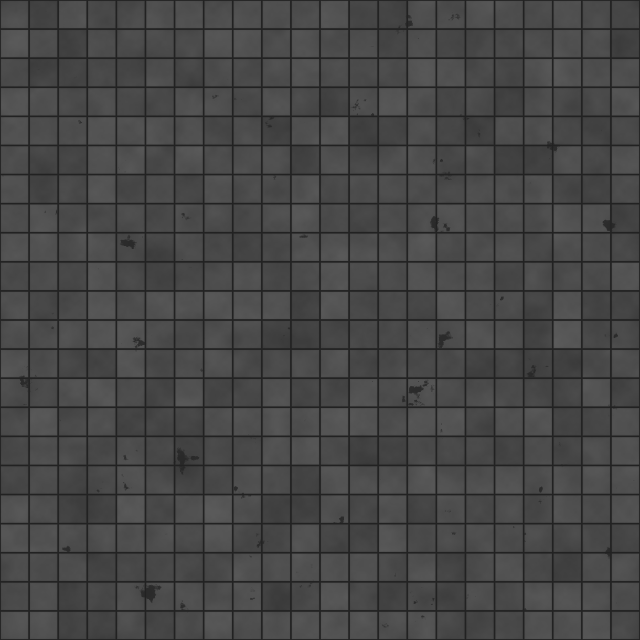
This texture is drawn by a three.js fragment shader. Its source:

```glsl
#define TILES 22.0
#define GROUT_HALF 0.029
#define GROUT_COLOR vec3(0.135)
#define TILE_DARK vec3(0.252)
#define TILE_LIGHT vec3(0.328)
#define STAIN_COLOR vec3(0.15)
#define STAIN_CELLS 11.0
#define STAIN_CHANCE 0.62
#define STAIN_GRAIN 84.0
#define CLOUD_SCALE 30.0
#define CLOUD_DEPTH 0.075

varying vec2 vUv;

float hash(vec2 p) {
  return fract(sin(dot(p, vec2(127.1, 311.7))) * 43758.5453);
}

// Value noise that wraps after n cells
float noise(vec2 uv, float n) {
  vec2 p = uv * n;
  vec2 i = floor(p);
  vec2 f = fract(p);
  f = f * f * (3.0 - 2.0 * f);
  vec2 a = mod(i, n);
  vec2 b = mod(i + 1.0, n);
  return mix(mix(hash(a), hash(vec2(b.x, a.y)), f.x),
             mix(hash(vec2(a.x, b.y)), hash(b), f.x), f.y);
}

float fbm(vec2 uv, float n) {
  float sum = 0.0;
  float amp = 0.5;
  for (int i = 0; i < 4; i++) {
    sum += amp * noise(uv, n);
    n *= 2.0;
    amp *= 0.5;
  }
  return sum / 0.9375;
}

// Soft falloff around randomly scattered stain centres
float stainField(vec2 uv) {
  vec2 p = uv * STAIN_CELLS;
  vec2 base = floor(p);
  float field = 0.0;
  for (int y = -1; y <= 1; y++) {
    for (int x = -1; x <= 1; x++) {
      vec2 cell = base + vec2(float(x), float(y));
      vec2 id = mod(cell, STAIN_CELLS);
      vec2 center = cell + vec2(hash(id + 17.3), hash(id + 41.9));
      float present = step(hash(id + 5.7), STAIN_CHANCE);
      float radius = mix(0.2, 0.55, hash(id + 73.1));
      float strength = mix(0.55, 1.0, hash(id + 29.5));
      float falloff = 1.0 - smoothstep(0.0, radius, length(p - center));
      field = max(field, present * strength * falloff);
    }
  }
  return field;
}

void main() {
  vec2 grid = vUv * TILES;
  vec2 tileId = mod(floor(grid), TILES);

  // Tile shade, skewed towards the lighter tone
  float shade = pow(hash(tileId + 3.1), 0.7);
  vec3 color = mix(TILE_DARK, TILE_LIGHT, shade);

  // Cloudy surface variation
  float cloud = fbm(vUv, CLOUD_SCALE) - 0.5;
  color += CLOUD_DEPTH * cloud;

  // Grout lines with a faint dark rim
  vec2 toLine = 0.5 - abs(fract(grid) - 0.5);
  vec2 aa = fwidth(grid) * 0.6;
  vec2 face = smoothstep(GROUT_HALF - aa, GROUT_HALF + aa, toLine);
  float rim = smoothstep(0.0, 0.1, min(toLine.x, toLine.y));
  color *= mix(0.94, 1.0, rim);
  color = mix(GROUT_COLOR, color, face.x * face.y);

  // Speckled stains laid over tiles and grout
  float field = stainField(vUv);
  float grain = fbm(vUv + 0.37, STAIN_GRAIN);
  float speck = smoothstep(0.88, 1.02, grain + 0.4 * field);
  float smudge = 0.12 * field * field;
  float stain = clamp(0.8 * speck + smudge, 0.0, 1.0);
  color = mix(color, min(color, STAIN_COLOR), stain);

  gl_FragColor = vec4(color, 1.0);
}
```
